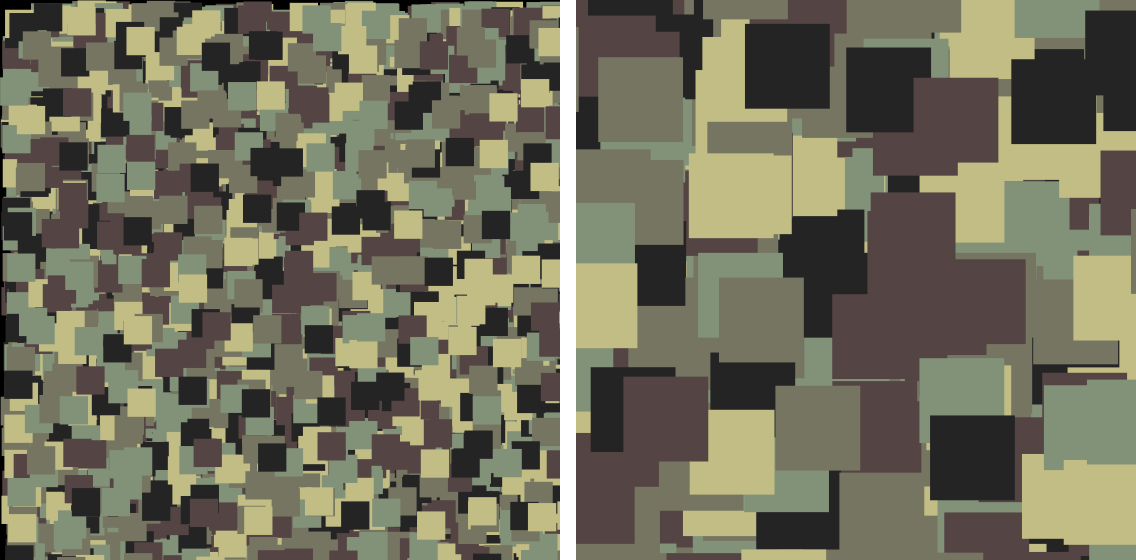
Left, the full canvas; right, a detail of the centre.
This pattern is drawn by a three.js fragment shader. Its source:

```glsl
varying vec2 vUv;

const float SIDE = 0.0505;
const float CELL = 0.104;
const int LAYERS = 52;

vec3 hash3(vec3 p) {
  p = fract(p * vec3(0.1031, 0.1030, 0.0973));
  p += dot(p, p.yxz + 33.33);
  return fract((p.xxy + p.yxx) * p.zyx);
}

vec3 camoColor(float pick) {
  if (pick < 0.215) return vec3(0.463, 0.459, 0.380);  // olive
  if (pick < 0.425) return vec3(0.510, 0.573, 0.475);  // sage
  if (pick < 0.623) return vec3(0.331, 0.267, 0.263);  // brown
  if (pick < 0.812) return vec3(0.755, 0.741, 0.518);  // sand
  return vec3(0.141);                                  // charcoal
}

// Antialiased coverage of a square hanging down and right from its corner
float squareCoverage(vec2 p, vec2 topLeft, vec2 pixel) {
  vec2 center = topLeft + vec2(0.5, -0.5) * SIDE;
  vec2 inside = 0.5 * SIDE - abs(p - center);
  vec2 cover = clamp(inside / pixel + 0.5, 0.0, 1.0);
  return cover.x * cover.y;
}

void main() {
  vec2 pixel = max(fwidth(vUv), vec2(1e-5));
  vec3 color = vec3(0.0);

  // Each layer is a shifted grid with one loose square per cell
  for (int i = 0; i < LAYERS; i++) {
    float layer = float(i) * 7.0 + 3.0;
    vec2 shift = hash3(vec3(layer, 71.0, 19.0)).xy * CELL;
    vec2 cell = floor((vUv + shift) / CELL);
    vec3 rnd = hash3(vec3(cell + 40.0, layer));
    vec2 topLeft = cell * CELL - shift + 0.001 + rnd.xy * 0.0515 + vec2(0.0, SIDE);

    // Corners stay on the canvas, so the left and top rims are thinly covered
    float onCanvas = step(0.0, topLeft.x) * step(topLeft.y, 1.0);
    float cover = squareCoverage(vUv, topLeft, pixel) * onCanvas;
    color = mix(color, camoColor(rnd.z), cover);
  }

  gl_FragColor = vec4(color, 1.0);
}
```
